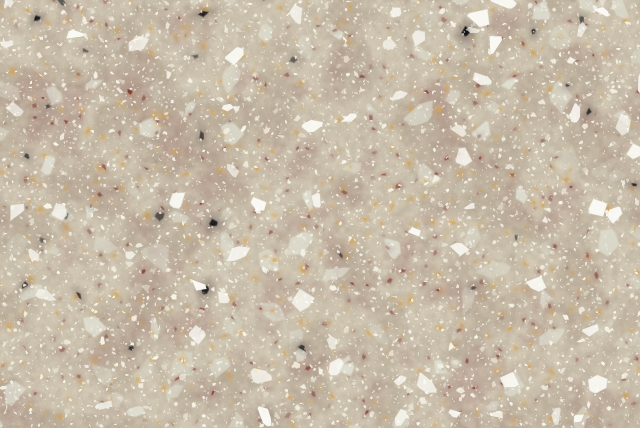
Reproduce this texture procedurally as a WebGL 2 fragment shader.

```glsl
#version 300 es
precision highp float;
// Speckled solid-surface stone: cloudy beige resin with pale chips and fine coloured grains.

uniform vec2 u_resolution;
out vec4 fragColor;

// Colours
const vec3 RESIN_LIGHT = vec3(0.800, 0.762, 0.685);
const vec3 RESIN_SHADE = vec3(0.745, 0.695, 0.620);
const vec3 MAUVE       = vec3(0.690, 0.580, 0.530);
const vec3 BURIED_CHIP = vec3(0.880, 0.885, 0.835);
const vec3 BRIGHT_CHIP = vec3(0.985, 0.985, 0.965);
const vec3 FLECK       = vec3(0.970, 0.960, 0.915);
const vec3 AMBER       = vec3(0.840, 0.630, 0.300);
const vec3 RUST        = vec3(0.500, 0.230, 0.160);
const vec3 SMOKE       = vec3(0.440, 0.380, 0.360);
const vec3 CHARCOAL    = vec3(0.070, 0.070, 0.080);

// Grain layers: cell size, share of filled cells, largest radius, edge softness
const vec4 BURIED_LAYER = vec4(0.095, 0.62, 0.044, 0.0030);
const vec4 BRIGHT_LAYER = vec4(0.095, 0.38, 0.033, 0.0012);
const vec4 MEDIUM_LAYER = vec4(0.042, 0.38, 0.0110, 0.0012);
const vec4 FINE_LAYER   = vec4(0.020, 0.60, 0.0060, 0.0006);
const vec4 DUST_LAYER   = vec4(0.013, 0.48, 0.0036, 0.0006);
const vec4 AMBER_LAYER  = vec4(0.042, 0.40, 0.0080, 0.0026);
const vec4 AMBER_GLOW   = vec4(0.042, 0.40, 0.0170, 0.0090);
const vec4 RUST_LAYER   = vec4(0.044, 0.34, 0.0080, 0.0018);
const vec4 RUST_GLOW    = vec4(0.044, 0.34, 0.0180, 0.0100);
const vec4 DARK_LAYER   = vec4(0.130, 0.42, 0.0140, 0.0022);
const vec4 DARK_HALO    = vec4(0.130, 0.42, 0.0330, 0.0180);

const float CLOUD_SCALE = 11.0;
const float MOTTLE = 0.09;
const int SIDES = 5;
const float TAU = 6.2831853;

// Integer hash giving three values in 0..1
vec3 hash3(vec2 cell, float seed) {
  uvec3 v = uvec3(ivec3(ivec2(cell), int(seed))) * 1664525u + 1013904223u;
  v.x += v.y * v.z; v.y += v.z * v.x; v.z += v.x * v.y;
  v ^= v >> 16u;
  v.x += v.y * v.z; v.y += v.z * v.x; v.z += v.x * v.y;
  return vec3(v >> 8u) / 16777216.0;
}

float valueNoise(vec2 p, float seed) {
  vec2 i = floor(p), f = fract(p);
  f = f * f * (3.0 - 2.0 * f);
  float low = mix(hash3(i, seed).x, hash3(i + vec2(1, 0), seed).x, f.x);
  float high = mix(hash3(i + vec2(0, 1), seed).x, hash3(i + vec2(1, 1), seed).x, f.x);
  return mix(low, high, f.y);
}

float fbm(vec2 p, float seed) {
  float sum = 0.0, weight = 0.5;
  for (int octave = 0; octave < 4; octave++) {
    sum += weight * valueNoise(p, seed + float(octave));
    p = mat2(0.8, 0.6, -0.6, 0.8) * p * 2.03;
    weight *= 0.5;
  }
  return sum / 0.9375;
}

// Signed distance to an irregular convex chip with clipped corners
float chipDistance(vec2 p, float radius, vec2 cell, float seed) {
  float d = length(p) - radius;
  for (int side = 0; side < SIDES; side++) {
    vec3 h = hash3(cell, seed + 5.0 + float(side));
    float angle = (float(side) + 0.8 * h.x) * TAU / float(SIDES);
    d = max(d, dot(p, vec2(cos(angle), sin(angle))) - radius * mix(0.45, 0.95, h.y));
  }
  return d;
}

// Coverage of one scattered layer; each grain has its own opacity
float grains(vec2 p, vec4 layer, float minOpacity, float seed) {
  vec2 home = floor(p / layer.x);
  float soft = layer.w + 0.4 / u_resolution.y;
  float cover = 0.0;
  for (int y = -1; y <= 1; y++) {
    for (int x = -1; x <= 1; x++) {
      vec2 cell = home + vec2(x, y);
      vec3 place = hash3(cell, seed);
      if (place.z > layer.y) continue;
      vec3 form = hash3(cell, seed + 1.0);
      vec2 q = p - (cell + mix(vec2(0.1), vec2(0.9), place.xy)) * layer.x;
      float c = cos(form.x * TAU), s = sin(form.x * TAU);
      q = mat2(c, -s, s, c) * q;
      q.y *= mix(1.0, 2.0, form.y);
      float d = chipDistance(q, layer.z * mix(0.5, 1.0, form.z), cell, seed);
      float opacity = mix(minOpacity, 1.0, hash3(cell, seed + 2.0).x);
      cover = max(cover, opacity * (1.0 - smoothstep(-soft, soft, d)));
    }
  }
  return cover;
}

void main() {
  vec2 p = gl_FragCoord.xy / u_resolution.y;

  // Cloudy resin with small mauve patches and a mottle
  float shade = smoothstep(0.38, 0.68, fbm(p * CLOUD_SCALE, 20.0));
  float mauve = smoothstep(0.50, 0.80, fbm(p * CLOUD_SCALE * 1.15, 40.0));
  vec3 color = mix(RESIN_LIGHT, RESIN_SHADE, shade);
  color = mix(color, MAUVE, 0.55 * mauve);
  color += MOTTLE * (fbm(p * 80.0, 60.0) - 0.5);

  // Chips sunk in the resin
  color = mix(color, BURIED_CHIP, 0.9 * grains(p, BURIED_LAYER, 0.2, 100.0));

  // Coloured and dark grains with soft stains around them
  color = mix(color, AMBER, 0.32 * grains(p, AMBER_GLOW, 0.3, 120.0));
  color = mix(color, AMBER, 0.70 * grains(p, AMBER_LAYER, 0.2, 120.0));
  color = mix(color, MAUVE, 0.60 * grains(p, RUST_GLOW, 0.3, 140.0));
  color = mix(color, RUST, (0.6 + 0.4 * mauve) * grains(p, RUST_LAYER, 0.2, 140.0));
  color = mix(color, SMOKE, 0.55 * grains(p, DARK_HALO, 0.3, 160.0));
  color = mix(color, CHARCOAL, grains(p, DARK_LAYER, 0.4, 160.0));

  // White flecks from dust to full chips
  color = mix(color, FLECK, 0.75 * grains(p, DUST_LAYER, 0.3, 180.0));
  color = mix(color, FLECK, grains(p, FINE_LAYER, 0.4, 200.0));
  color = mix(color, FLECK, grains(p, MEDIUM_LAYER, 0.35, 220.0));
  color = mix(color, BRIGHT_CHIP, grains(p, BRIGHT_LAYER, 0.65, 240.0));

  fragColor = vec4(clamp(color, 0.0, 1.0), 1.0);
}
```
